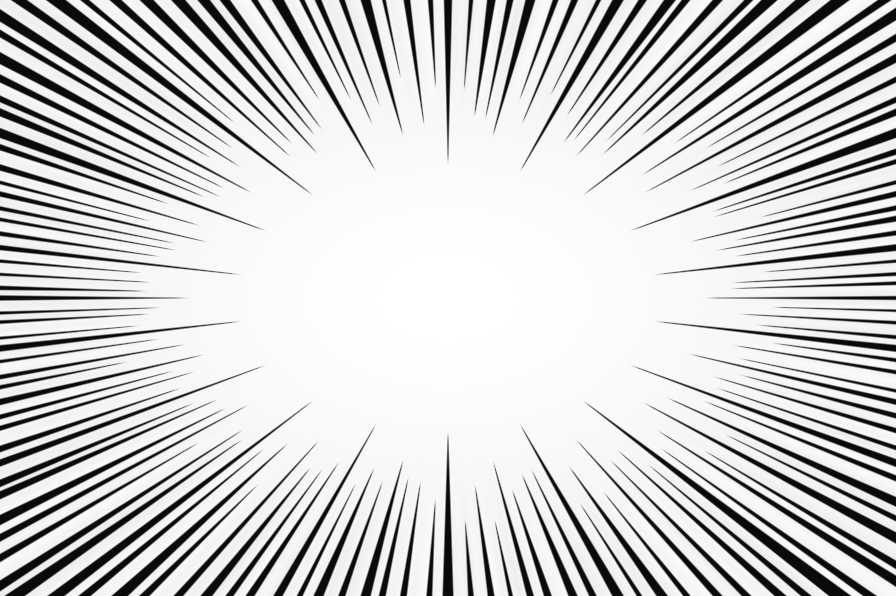
Give the GLSL for this background, as a WebGL 1 fragment shader.

```glsl
precision highp float;
// Black radial speed lines around a bright, empty oval.

uniform vec2 u_resolution;

const vec2 OVAL = vec2(0.348, 0.222); // radii through the longest spike tips
const float SPIKES = 144.0;
const float STEP = 6.2831853 / SPIKES;

float hash(float n) {
  return fract(sin(n * 12.9898) * 43758.547);
}

// Tip distance: every eighth spike is longest, those between are shorter.
float tipRadius(float id, float rnd) {
  if (mod(id, 8.0) == 4.0) return 1.0;
  if (mod(id, 8.0) == 0.0) return 1.22 + 0.03 * rnd;
  if (mod(id, 4.0) == 2.0) return 1.28 + 0.16 * rnd;
  return 1.32 + 0.36 * rnd;
}

void main() {
  vec2 p = (gl_FragCoord.xy - 0.5 * u_resolution) / u_resolution.y;
  vec2 q = p / OVAL;
  float r = length(q);
  float angle = r > 0.0001 ? atan(q.y, q.x) : 0.0;

  // Paper: white centre, pale rim and faint radial streaks
  float streak = sin(angle * 97.0 + 2.0 * sin(angle * 13.0)) * sin(angle * 61.0);
  float paper = 1.0 - 0.03 * smoothstep(0.1, 1.7, r);
  paper -= (0.012 + 0.022 * streak) * smoothstep(1.1, 2.2, r);

  // Spikes: wedges that widen outward from their tips
  float toCanvas = 1.0 / length(vec2(sin(angle), cos(angle)) / OVAL);
  float soft = 1.1 / u_resolution.y;
  float lane = floor(angle / STEP + 0.5);
  float ink = 0.0;
  for (int i = -1; i <= 1; i++) {
    float spike = lane + float(i);
    float id = mod(spike + SPIKES, SPIKES);
    float rnd = hash(id + 1.0);
    float tip = tipRadius(id, rnd);
    float jitter = mod(id, 4.0) == 0.0 ? 0.0 : 0.45 * (hash(id + 31.7) - 0.5);
    float across = abs(sin(angle - (spike + jitter) * STEP)) * r;
    float halfWidth = (0.014 + 0.009 * hash(id + 73.1)) * (r - tip);
    float edge = (across - halfWidth) * toCanvas;
    float cover = 1.0 - smoothstep(-soft, soft, edge);
    ink = max(ink, cover * smoothstep(0.0, 0.08, r - tip));
  }

  gl_FragColor = vec4(vec3(mix(paper, 0.04, ink)), 1.0);
}
```
